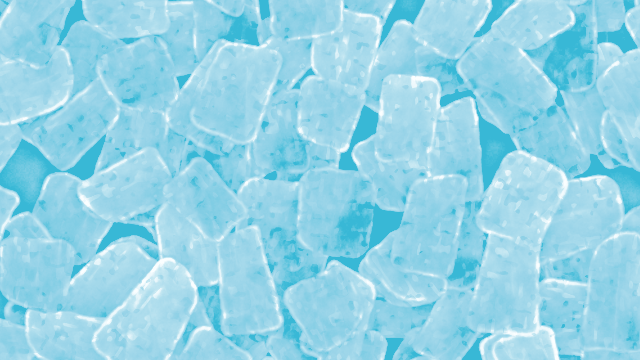
Reproduce this texture procedurally as a Shadertoy shader.

```glsl
// A heap of frosted ice blocks in pale cyan, lit softly from above.
// Layers of jittered, cut rounded boxes are painted back to front as one
// tone value (facets, frost, rims, shadows), then a ramp turns it into colour.

#define LAYERS 4
#define CELL 0.27
#define DENSITY 0.84
#define OPACITY 0.88
#define SHADOW 0.15
#define RIM_GLOW 0.42
#define FROST 0.24
#define CLOUDING 0.52
#define FLECKS 0.30
#define GRAIN 0.05
#define EXPOSURE 0.0

vec3 hash3(vec2 p) {
    vec3 q = fract(p.xyx * vec3(0.1031, 0.1030, 0.0973));
    q += dot(q, q.yxz + 33.33);
    return fract((q.xxy + q.yzz) * q.zyx);
}

float noise(vec2 p) {
    vec2 i = floor(p), f = fract(p);
    f = f * f * (3.0 - 2.0 * f);
    float low = mix(hash3(i).x, hash3(i + vec2(1, 0)).x, f.x);
    float high = mix(hash3(i + vec2(0, 1)).x, hash3(i + vec2(1, 1)).x, f.x);
    return mix(low, high, f.y);
}

float fbm(vec2 p) {
    float sum = 0.0, gain = 0.53;
    for (int i = 0; i < 4; i++) {
        sum += gain * noise(p);
        p = mat2(1.6, 1.2, -1.2, 1.6) * p + 17.3;
        gain *= 0.5;
    }
    return sum;
}

mat2 rotation(float a) {
    return mat2(cos(a), sin(a), -sin(a), cos(a));
}

// Tapered rounded box with one corner cut away
float blockDistance(vec2 q, vec2 size, vec3 shape) {
    q.x *= 1.0 + (shape.x - 0.5) * 3.0 * q.y;
    float radius = mix(0.025, 0.055, shape.y);
    vec2 e = abs(q) - size + radius;
    float box = length(max(e, 0.0)) + min(max(e.x, e.y), 0.0) - radius;
    vec2 cutDir = normalize(vec2(shape.z - 0.5, shape.x > 0.5 ? 0.5 : -0.5));
    float cut = dot(q, cutDir) - size.y * mix(0.75, 1.0, shape.y);
    float blend = max(0.03 - abs(box - cut), 0.0) / 0.03;
    return max(box, cut) + blend * blend * 0.0075;
}

// Tone of the ice inside one block
float iceTone(vec2 q, float d, vec2 size, vec3 look, float height) {
    vec2 s = q + look.xy * 40.0;
    float cloud = fbm(s * 9.0);
    float fine = fbm(s * vec2(42.0, 30.0));
    float tone = 0.25 + 0.32 * look.x + 0.9 * height;
    tone += CLOUDING * (cloud - 0.5) + 0.32 * (fine - 0.5);

    // Two faces meeting at a broken ridge
    float side = q.x - size.x * (look.y - 0.5) * 1.2 + (look.z - 0.5) * q.y;
    side += 0.035 * (cloud - 0.5);
    tone += (look.z - 0.5) * 0.32 * smoothstep(-0.008, 0.008, side);
    tone += 0.18 * exp(-abs(side) / 0.005) * smoothstep(0.45, 0.65, noise(s * 19.0));

    // Frosted border and thin bright rim
    tone += FROST * exp(d / 0.024) * (0.2 + 1.5 * fine);
    float line = (d + 0.007) / 0.005;
    tone += RIM_GLOW * exp(-line * line) * smoothstep(0.3, 0.65, noise(s * 21.0));

    // Glints and small dark pits, gathered near edges and in cloudy parts
    float rough = 0.25 + 0.75 * max(smoothstep(0.52, 0.68, cloud), exp(d / 0.03));
    vec2 bent = s + 0.02 * vec2(cloud, fine);
    tone += FLECKS * rough * smoothstep(0.66, 0.82, noise(bent * vec2(75.0, 46.0)));
    tone -= FLECKS * rough * smoothstep(0.70, 0.86, noise(bent * vec2(48.0, 70.0) + 9.0));
    return tone;
}

vec3 iceColor(float t) {
    vec3 c = mix(vec3(0.22, 0.72, 0.84), vec3(0.26, 0.74, 0.85), clamp(t / 0.04, 0.0, 1.0));
    c = mix(c, vec3(0.49, 0.80, 0.89), clamp((t - 0.04) / 0.13, 0.0, 1.0));
    c = mix(c, vec3(0.60, 0.83, 0.91), clamp((t - 0.17) / 0.23, 0.0, 1.0));
    c = mix(c, vec3(0.69, 0.87, 0.93), clamp((t - 0.40) / 0.26, 0.0, 1.0));
    c = mix(c, vec3(0.78, 0.91, 0.95), clamp((t - 0.66) / 0.20, 0.0, 1.0));
    c = mix(c, vec3(0.90, 0.96, 0.98), clamp((t - 0.86) / 0.12, 0.0, 1.0));
    return mix(c, vec3(0.98, 0.995, 1.0), clamp((t - 0.98) / 0.25, 0.0, 1.0));
}

void mainImage(out vec4 fragColor, in vec2 fragCoord) {
    vec2 p = fragCoord / iResolution.y;
    float soft = 0.0015 + 0.7 / iResolution.y;
    float tone = 0.10 + 0.5 * (fbm(p * 7.0) - 0.4);
    float wobble = 0.012 * (fbm(p * 24.0) - 0.5);

    for (int layer = 0; layer < LAYERS; layer++) {
        vec2 shift = vec2(0.37, 0.61) * float(layer);
        vec2 home = floor(p / CELL + shift);
        for (int k = 0; k < 9; k++) {
            vec2 id = home + vec2(k % 3 - 1, k / 3 - 1);
            vec2 seed = id + 31.0 * float(layer) + 50.0;
            vec3 place = hash3(seed), shape = hash3(seed + 7.7), look = hash3(seed + 15.1);
            if (place.z > DENSITY) continue;

            vec2 local = p - (id + 0.5 + 0.5 * (place.xy - 0.5) - shift) * CELL;
            float turn = (look.y - 0.5) * 1.5 + (shape.z > 0.76 ? 1.3 : 0.0);
            vec2 q = rotation(turn) * local;
            vec2 size = mix(vec2(0.070, 0.095), vec2(0.108, 0.170), shape.yx);
            float d = blockDistance(q, size, shape) + wobble;
            if (d > 0.12) continue;

            tone -= SHADOW * exp(-max(d, 0.0) / 0.025);
            if (d < soft) {
                float ice = iceTone(q, d, size, look, local.y);
                tone = mix(tone, ice, OPACITY * smoothstep(soft, -soft, d));
            }
        }
    }
    tone += GRAIN * (noise(p * 280.0) - 0.5) + EXPOSURE;
    fragColor = vec4(iceColor(tone), 1.0);
}
```
